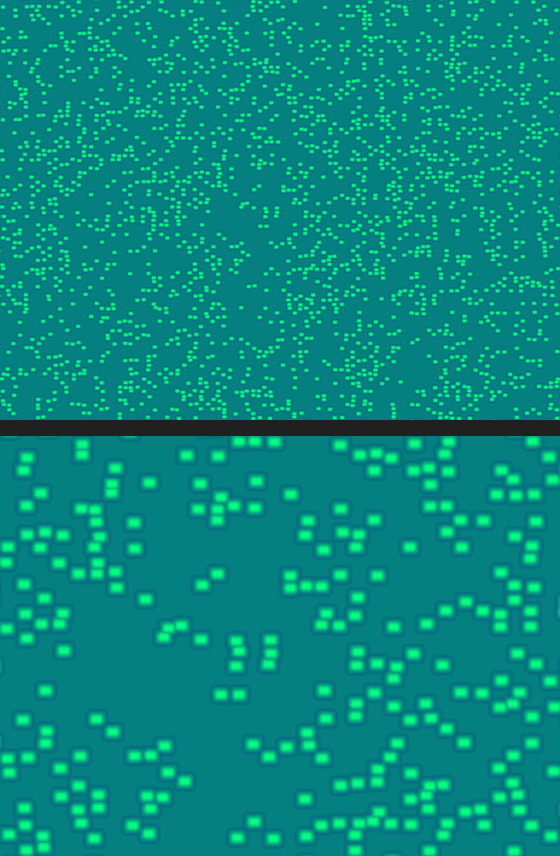
Top: the whole. Bottom: its middle third, enlarged.
Reproduce this texture procedurally as a Shadertoy shader.

```glsl
const vec3 TEAL = vec3(0.02, 0.50, 0.50);
const vec3 MINT = vec3(0.02, 1.00, 0.50);
const vec2 GRID = vec2(72.0, 96.0);         // cells per canvas height
const vec2 HALF_SIZE = vec2(0.0047, 0.0035);
const float SOFTNESS = 0.0028;
const float HALO_DEPTH = 0.055;

float hash(vec2 p) {
    return fract(sin(dot(p, vec2(127.1, 311.7))) * 43758.5453);
}

float valueNoise(vec2 p) {
    vec2 i = floor(p);
    vec2 f = fract(p);
    f = f * f * (3.0 - 2.0 * f);
    float low = mix(hash(i), hash(i + vec2(1.0, 0.0)), f.x);
    float high = mix(hash(i + vec2(0.0, 1.0)), hash(i + vec2(1.0)), f.x);
    return mix(low, high, f.y);
}

// Soft-edged rectangular fleck
float fleck(vec2 p, vec2 halfSize, float edge) {
    vec2 cover = 1.0 - smoothstep(halfSize - edge, halfSize + edge, abs(p));
    return cover.x * cover.y;
}

// Faint ring just outside a fleck
float halo(vec2 p, vec2 halfSize, float edge) {
    float d = length(max(abs(p) - halfSize, 0.0)) / edge;
    return smoothstep(0.7, 1.2, d) * (1.0 - smoothstep(1.4, 2.0, d));
}

// Fleck and halo strength from the nearby cells
vec2 scatter(vec2 uv, vec2 grid, float edge) {
    vec2 home = floor(uv * grid);
    vec2 strength = vec2(0.0);
    for (int y = -1; y <= 1; y++) {
        for (int x = -1; x <= 1; x++) {
            vec2 cell = home + vec2(x, y);
            float density = mix(0.14, 0.34, valueNoise(cell / 9.0 + 40.0));
            if (hash(cell + 3.7) > density) continue;
            vec2 jitter = vec2(hash(cell + 17.3), hash(cell + 51.9)) - 0.5;
            vec2 p = uv - (cell + 0.5 + 0.42 * jitter) / grid;
            strength = max(strength, vec2(fleck(p, HALF_SIZE, edge),
                                          halo(p, HALF_SIZE, edge)));
        }
    }
    return strength;
}

void mainImage(out vec4 fragColor, in vec2 fragCoord) {
    vec2 uv = fragCoord / iResolution.y;
    float edge = max(SOFTNESS, 0.75 / iResolution.y);
    vec2 strength = scatter(uv, GRID, edge);

    vec3 color = mix(TEAL, MINT, strength.x);
    color.g -= HALO_DEPTH * strength.y * (1.0 - strength.x);
    fragColor = vec4(color, 1.0);
}
```
